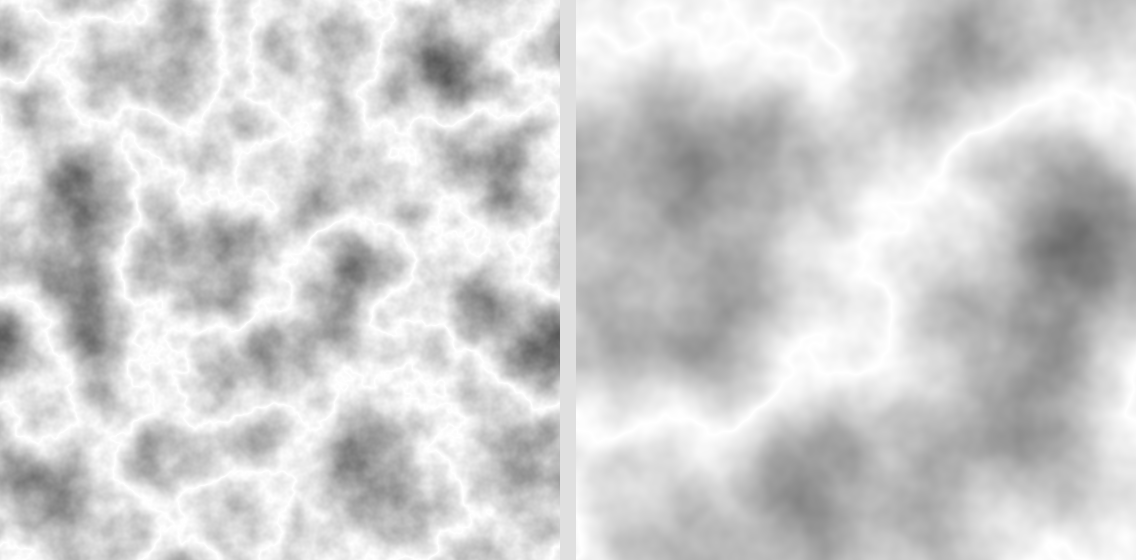
Left: the whole. Right: its middle third, enlarged.
This texture is drawn by a three.js fragment shader. Its source:

```glsl
// Tileable smoky marble: pale grey clouds parted by thin bright veins.
// Signed gradient noise is summed over octaves and folded at zero, so each
// zero crossing becomes a white crease and both extremes darken to grey.

varying vec2 vUv;

const int   OCTAVES     = 6;
const float BASE_CELLS  = 4.0;   // noise cells across the tile, a whole number
const float GAIN        = 0.5;   // amplitude ratio between octaves
const float CONTRAST    = 0.85;  // depth of the dark clouds
const vec2  OCTAVE_STEP = vec2(0.37, 0.61); // keeps octave lattices apart
const vec3  VEIN_COLOR  = vec3(1.0);
const vec3  CLOUD_COLOR = vec3(0.0);
const float TAU         = 6.2831853;

float hash(vec2 cell, float seed) {
  return fract(sin(dot(cell, vec2(127.1, 311.7)) + seed * 74.7) * 43758.5453);
}

// Slope contribution of one lattice corner, wrapped to the period
float cornerSlope(vec2 cell, vec2 offset, float period, float seed) {
  float angle = TAU * hash(mod(cell, period), seed);
  return dot(vec2(cos(angle), sin(angle)), offset);
}

// Periodic gradient noise, signed around zero
float gradientNoise(vec2 p, float period, float seed) {
  vec2 cell = floor(p);
  vec2 f = p - cell;
  vec2 w = f * f * f * (f * (f * 6.0 - 15.0) + 10.0);
  vec2 right = vec2(1.0, 0.0);
  vec2 up = vec2(0.0, 1.0);
  float a = cornerSlope(cell, f, period, seed);
  float b = cornerSlope(cell + right, f - right, period, seed);
  float c = cornerSlope(cell + up, f - up, period, seed);
  float d = cornerSlope(cell + 1.0, f - 1.0, period, seed);
  return mix(mix(a, b, w.x), mix(c, d, w.x), w.y);
}

// Octave sum; every period is a whole number of cells, so the tile wraps
float cloudField(vec2 uv) {
  float sum = 0.0;
  float amplitude = 1.0;
  float period = BASE_CELLS;
  for (int i = 0; i < OCTAVES; i++) {
    float octave = float(i);
    vec2 p = uv * period + OCTAVE_STEP * octave;
    sum += amplitude * gradientNoise(p, period, octave + 1.0);
    amplitude *= GAIN;
    period *= 2.0;
  }
  return sum;
}

void main() {
  // Fold the field so its zero line becomes the vein
  float darkness = clamp(CONTRAST * abs(cloudField(vUv)), 0.0, 1.0);
  gl_FragColor = vec4(mix(VEIN_COLOR, CLOUD_COLOR, darkness), 1.0);
}
```
